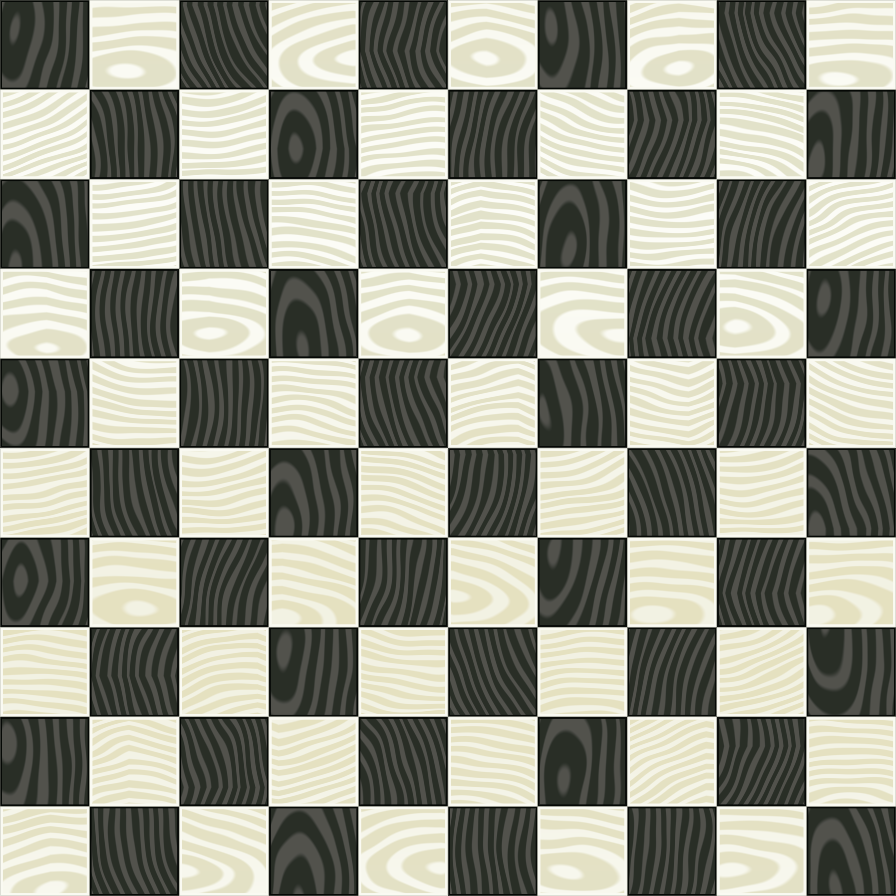
Write a WebGL 1 fragment shader that draws this pattern.

```glsl
precision highp float;
// Checkerboard of 10 by 10 wooden tiles: pale ones with horizontal grain, dark ones
// with vertical grain. Each tile's grain is a set of warped elliptical rings around
// a knot, which lies inside the tile in every third lane and far outside elsewhere.

uniform vec2 u_resolution;

#define TILES 10.0
#define RING_FREQ 6.0
#define GRAIN_WARP 0.09
#define STRIPE_CUT 0.58
#define PALE_FRAME 0.032
#define DARK_FRAME 0.022
#define CREAM vec3(0.89, 0.885, 0.775)
#define WHITE vec3(0.98, 0.98, 0.95)
#define CHARCOAL vec3(0.16, 0.18, 0.15)
#define ASH vec3(0.32, 0.32, 0.30)
#define BLACK vec3(0.02, 0.03, 0.02)
#define JOINT vec3(0.62, 0.63, 0.59)

vec2 hash2(vec2 p) {
  vec3 h = fract(p.xyx * vec3(0.1031, 0.1030, 0.0973));
  h += dot(h, h.yzx + 33.33);
  return fract((h.xx + h.yz) * h.zy);
}

float cornerSlope(vec2 corner, vec2 offset) {
  return dot(hash2(corner) * 2.0 - 1.0, offset);
}

float gradientNoise(vec2 p) {
  vec2 i = floor(p), f = p - i;
  vec2 w = f * f * f * (f * (f * 6.0 - 15.0) + 10.0);
  vec2 e = vec2(1.0, 0.0);
  float low = mix(cornerSlope(i, f), cornerSlope(i + e, f - e), w.x);
  float high = mix(cornerSlope(i + e.yx, f - e.yx), cornerSlope(i + 1.0, f - 1.0), w.x);
  return mix(low, high, w.y);
}

// Stripe coverage; p.x runs along the grain and p.y across it
float woodGrain(vec2 p, vec2 cell, float knotted, float pixel) {
  vec2 seed = cell * 17.0 + 5.0;
  vec2 place = hash2(seed);
  vec2 habit = hash2(seed + 3.0);

  // Wavy, slightly leaning fibres
  float along = p.x;
  p.y += GRAIN_WARP * gradientNoise(p * vec2(1.6, 2.6) + seed);
  p.y += (along - 0.5) * (habit.x - 0.5) * 0.25;

  // Rings around the knot, with a pointed crest on some tiles
  float farSide = mix(-0.9, 1.9, step(0.5, place.y));
  vec2 knot = vec2(mix(-0.1, 1.1, place.x), mix(farSide, 0.05 + 0.3 * place.y, knotted));
  vec2 q = (p - knot) * vec2(mix(0.75, 0.38, knotted), 1.0);
  float ring = length(q) + 0.25 * step(0.55, habit.y) * abs(q.x);
  float phase = RING_FREQ * pow(ring, 1.3);

  // Each stripe swells and tapers on its own along the grain
  float stripe = floor(phase + 0.5);
  float taper = gradientNoise(vec2(along * 1.3, stripe * 1.37 + 0.5) + seed);
  float cut = STRIPE_CUT + 0.45 * taper;
  float soft = min(2.0 * RING_FREQ * pixel, 0.3);
  float wave = abs(fract(phase) - 0.5) * 2.0;
  return smoothstep(cut - soft, cut + soft, wave);
}

void main() {
  vec2 board = gl_FragCoord.xy / u_resolution * TILES;
  vec2 cell = mod(floor(board), TILES);
  vec2 p = fract(board);
  float pixel = TILES / min(u_resolution.x, u_resolution.y);
  float dark = mod(cell.x + cell.y, 2.0);

  // Dark tiles turn the grain upright; every third lane is knotted
  float lane = mix(cell.y, cell.x, dark);
  float knotted = 1.0 - step(0.5, mod(lane, 3.0));
  float grain = woodGrain(mix(p, p.yx, dark), cell, knotted, pixel);

  // Pale wood drifts from crisp white to warm cream over one wrapped period
  float crisp = 0.5 + 0.5 * cos(6.28319 * (board.y / TILES - 0.78));
  vec3 warmth = mix(vec3(1.01, 0.995, 0.97), vec3(0.995, 1.0, 1.02), crisp);
  vec3 streak = mix(CREAM, WHITE, mix(0.65, 1.1, crisp));
  vec3 pale = mix(CREAM * warmth, streak, grain);
  vec3 sooty = mix(CHARCOAL, ASH, grain);

  // Frames and the soft joint between tiles
  vec2 toEdge = min(p, 1.0 - p);
  float edge = min(toEdge.x, toEdge.y);
  float halfPixel = 0.5 * pixel;
  pale = mix(WHITE, pale, smoothstep(PALE_FRAME - halfPixel, PALE_FRAME + halfPixel, edge));
  sooty = mix(BLACK, sooty, smoothstep(DARK_FRAME - halfPixel, DARK_FRAME + halfPixel, edge));
  vec3 color = mix(pale, sooty, dark);
  color = mix(JOINT, color, smoothstep(0.0, 0.8 * pixel, edge));
  gl_FragColor = vec4(color, 1.0);
}
```
